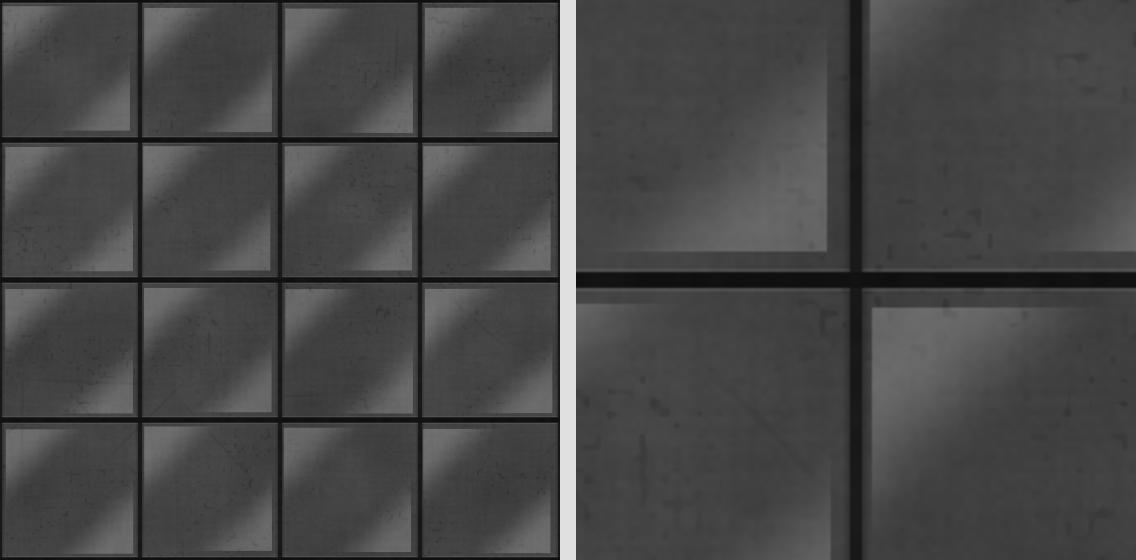
Left, the full canvas; right, a detail of the centre.
A three.js fragment shader for this pattern:

```glsl
// Dark glazed square tiles with diagonal corner gloss, black grooves and faint wear
#define TILES 4.0
#define BASE_GRAY 0.257
#define GLOSS_GAIN 0.165
#define GLOSS_SIZE vec2(0.911, 0.888)
#define GLOSS_OFFSET vec2(0.029, 0.055)
#define GLOSS_JITTER vec2(0.026, 0.024)
#define GLOSS_FADE vec2(0.19, 0.61)
#define GROOVE_HALF vec2(0.0145, 0.0185)
#define GROOVE_GRAY vec2(0.095, 0.065)
#define GRIME 0.05
#define SCRATCHES 14
#define EDGE 0.004

varying vec2 vUv;

float hash(vec2 p) {
  vec3 q = fract(vec3(p.xyx) * 0.1031);
  q += dot(q, q.yzx + 33.33);
  return fract((q.x + q.y) * q.z);
}

// Value noise on a whole number of cells, so it wraps at the canvas edge
float noise(vec2 uv, vec2 cells, float seed) {
  vec2 p = uv * cells;
  vec2 i = floor(p);
  vec2 f = fract(p);
  f = f * f * (3.0 - 2.0 * f);
  vec2 a = mod(i, cells) + seed;
  vec2 b = mod(i + 1.0, cells) + seed;
  return mix(mix(hash(a), hash(vec2(b.x, a.y)), f.x),
             mix(hash(vec2(a.x, b.y)), hash(b), f.x), f.y);
}

float fbm(vec2 uv, float cells, float seed) {
  float sum = 0.0;
  float gain = 0.5;
  for (int i = 0; i < 5; i++) {
    sum += gain * noise(uv, vec2(cells), seed);
    cells *= 2.0;
    gain *= 0.5;
    seed += 17.0;
  }
  return sum;
}

// Two opposite corner highlights inside a slightly shifted pane
float gloss(vec2 fromTopLeft, vec2 cell) {
  vec2 jitter = vec2(hash(cell + 3.7), hash(cell + 41.3)) - 0.5;
  vec2 q = fromTopLeft - GLOSS_OFFSET - GLOSS_JITTER * jitter;
  vec2 inside = smoothstep(-EDGE, EDGE, min(q, GLOSS_SIZE - q));
  float near = q.x + q.y;
  float far = GLOSS_SIZE.x + GLOSS_SIZE.y - near;
  float upper = 1.0 - smoothstep(GLOSS_FADE.x, GLOSS_FADE.y, near);
  float lower = 1.0 - smoothstep(GLOSS_FADE.x, GLOSS_FADE.y, far);
  return inside.x * inside.y * (upper + 0.92 * lower);
}

// Faint straight scuffs: diagonal, level or upright, wrapped around the canvas
float scratches(vec2 uv) {
  float sum = 0.0;
  for (int i = 0; i < SCRATCHES; i++) {
    float id = float(i);
    vec2 center = vec2(hash(vec2(id, 5.0)), hash(vec2(id, 23.0)));
    vec2 d = fract(uv - center + 0.5) - 0.5;
    float angle = 0.7854 * floor(4.0 * hash(vec2(id, 61.0)));
    angle += 0.12 * (hash(vec2(id, 83.0)) - 0.5);
    vec2 dir = vec2(cos(angle), sin(angle));
    float along = abs(dot(d, dir));
    float across = abs(dot(d, vec2(-dir.y, dir.x)));
    float reach = mix(0.04, 0.16, hash(vec2(id, 97.0)));
    sum += (1.0 - smoothstep(0.0005, 0.004, across))
         * (1.0 - smoothstep(0.3 * reach, reach, along));
  }
  return min(sum, 1.0) * (0.4 + 0.6 * noise(uv, vec2(48.0), 9.0));
}

// Cloudy stains, woven streaks, fine grain and dark specks
float wear(vec2 uv) {
  float clouds = fbm(uv, 8.0, 2.0) - 0.48;
  float weave = noise(uv, vec2(180.0, 16.0), 31.0) + noise(uv, vec2(16.0, 180.0), 57.0) - 1.0;
  float grain = noise(uv, vec2(256.0), 71.0) - 0.5;
  float specks = smoothstep(0.74, 0.95, noise(uv, vec2(150.0), 101.0))
               * smoothstep(0.35, 0.75, noise(uv, vec2(14.0), 131.0));
  return 1.6 * clouds + 0.22 * weave + 0.3 * grain - 0.7 * specks - 0.5 * scratches(uv);
}

void main() {
  vec2 p = vUv * TILES;
  vec2 cell = mod(floor(p), TILES);
  vec2 f = fract(p);
  vec2 border = min(f, 1.0 - f);

  // Glazed face
  float gray = BASE_GRAY + 0.012 * (hash(cell + 77.0) - 0.5);
  gray += GLOSS_GAIN * gloss(vec2(f.x, 1.0 - f.y), cell);
  gray += GRIME * wear(vUv);

  // Shaded sides and thin pale rims beside the grooves
  gray *= mix(0.8, 1.0, smoothstep(GROOVE_HALF.x, 0.036, border.x));
  gray += 0.05 * (1.0 - smoothstep(0.002, 0.006, abs(border.y - GROOVE_HALF.y - 0.005)));

  // Grooves, the level ones darker and wider
  vec2 groove = 1.0 - smoothstep(GROOVE_HALF - EDGE, GROOVE_HALF + EDGE, border);
  float dust = 0.02 * (noise(vUv, vec2(96.0), 151.0) - 0.5);
  gray = mix(gray, GROOVE_GRAY.x + dust, groove.x);
  gray = mix(gray, GROOVE_GRAY.y + dust, groove.y);

  gl_FragColor = vec4(vec3(gray), 1.0);
}
```
